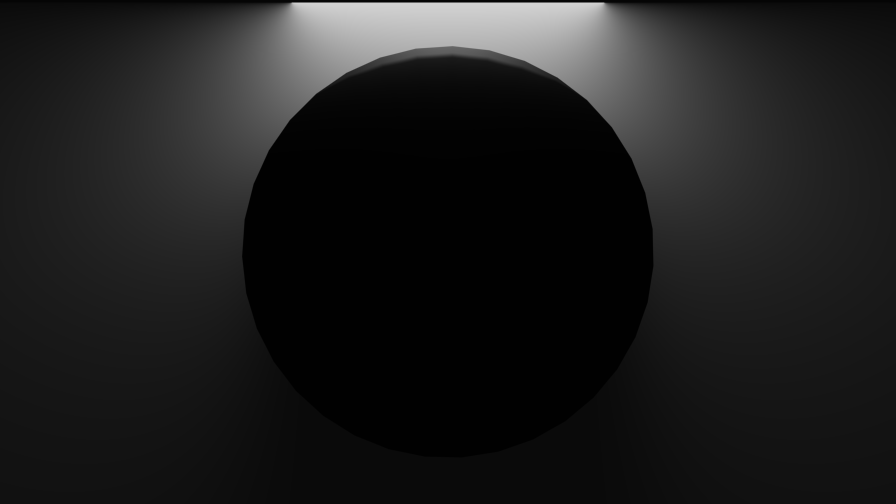
Reproduce this background procedurally as a Shadertoy shader.

```glsl
// A dark faceted disc before a grey wall lit by a lamp strip along the top edge.

const float TAU = 6.2831853;
const float LAMP_HALF_WIDTH = 0.31;
const float LAMP_DEPTH = 0.30;
const float LAMP_Y = 0.495;
const float LAMP_POWER = 0.21;
const float DISC_RADIUS = 0.4085;
const float DISC_SIDES = 35.0;
const float DISC_TURN = 1.548;
const int SHADOW_RAYS = 24;

// Light from one half of a horizontal panel that meets the wall.
float panelHalf(float reach, float drop, float depth) {
    float slant = length(vec2(drop, depth));
    return atan(reach / drop) - drop / slant * atan(reach / slant);
}

float panelLight(vec2 p, float halfWidth, float lampY, float depth) {
    float drop = max(lampY - p.y, 0.0005);
    return panelHalf(halfWidth - p.x, drop, depth)
         + panelHalf(halfWidth + p.x, drop, depth);
}

float segmentDistance(vec2 a, vec2 b) {
    vec2 ab = b - a;
    float t = clamp(-dot(a, ab) / dot(ab, ab), 0.0, 1.0);
    return length(a + t * ab);
}

// Share of the strip seen past a round blocker at the origin.
float stripVisibility(vec2 p, float halfWidth, float lampY, float radius) {
    float seen = 0.0;
    for (int i = 0; i < SHADOW_RAYS; i++) {
        float t = (float(i) + 0.5) / float(SHADOW_RAYS);
        vec2 lamp = vec2(mix(-halfWidth, halfWidth, t), lampY);
        seen += smoothstep(radius * 0.66, radius, segmentDistance(p, lamp));
    }
    return seen / float(SHADOW_RAYS);
}

// Signed distance to a regular polygon with a vertex at angle turn.
float polygonDistance(vec2 p, float radius, float sides, float turn) {
    float wedge = TAU / sides;
    float angle = mod(atan(p.y, p.x) - turn, wedge) - 0.5 * wedge;
    return length(p) * cos(angle) - radius * cos(0.5 * wedge);
}

// Lit bevel and soft sheen near the top of the disc.
float discShade(vec2 p, float edge) {
    float depth = max(-edge, 0.0);
    float facingUp = max(p.y / max(length(p), 0.001), 0.0);
    float bevelWidth = 0.021 * smoothstep(0.75, 1.0, facingUp);
    float bevel = 1.0 - smoothstep(bevelWidth * 0.55, bevelWidth + 0.003, depth);
    float sheen = exp(-depth / 0.05);
    return 0.004 + 0.24 * pow(facingUp, 8.0) * bevel
                 + 0.16 * pow(facingUp, 6.0) * sheen;
}

void mainImage(out vec4 fragColor, in vec2 fragCoord) {
    vec2 p = (fragCoord - 0.5 * iResolution.xy) / iResolution.y;
    float pixel = 1.0 / iResolution.y;

    // Wall: panel light, shadow and a faint ambient level
    float light = LAMP_POWER * panelLight(p, LAMP_HALF_WIDTH, LAMP_Y, LAMP_DEPTH);
    light *= stripVisibility(p, LAMP_HALF_WIDTH, LAMP_Y, DISC_RADIUS);
    float shade = pow(max(light, 0.0) + 0.0008, 1.0 / 2.2);

    // Dark ceiling above the lamp
    shade = mix(shade, 0.02, smoothstep(LAMP_Y - pixel, LAMP_Y + pixel, p.y));

    // Disc
    float edge = polygonDistance(p, DISC_RADIUS, DISC_SIDES, DISC_TURN);
    float cover = 1.0 - smoothstep(-0.75 * pixel, 0.75 * pixel, edge);
    shade = mix(shade, discShade(p, edge), cover);

    fragColor = vec4(vec3(shade), 1.0);
}
```
